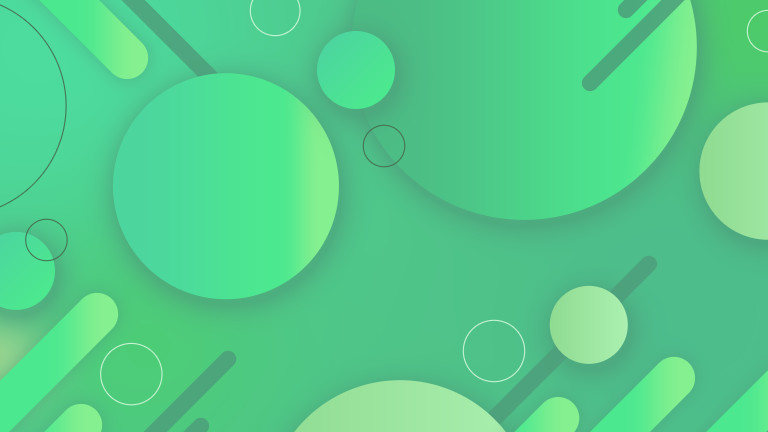
This background is drawn by a Shadertoy shader. Its source:

```glsl
// Layered green discs, diagonal rounded bars and thin rings on a soft gradient.
// Shapes are signed distances in canvas heights, painted back to front;
// discs and light bars carry colour ramps and blurred drop shadows.

#define SHADOW_SPREAD 0.040
#define SHADOW_DEPTH 0.62
#define SHADOW_SHIFT vec2(0.006, -0.014)
#define LIGHT_BAR_RADIUS 0.049
#define DARK_BAR_RADIUS 0.0190
#define RING_HALF_WIDTH 0.0013

const vec3 JADE = vec3(0.30, 0.74, 0.52);
const vec3 TEAL = vec3(0.30, 0.84, 0.62);
const vec3 MINT = vec3(0.30, 0.91, 0.56);
const vec3 LIME = vec3(0.52, 0.94, 0.56);
const vec3 PALE = vec3(0.56, 0.86, 0.57);
const vec3 CREAM = vec3(0.67, 0.94, 0.69);
const vec3 SHADE = vec3(0.30, 0.62, 0.48);

// Background glows: centre and radius, with a colour each
const vec3 GLOWS[5] = vec3[5](
    vec3(0.10, 0.88, 0.62), vec3(1.74, 0.92, 0.32), vec3(0.34, 0.20, 0.30),
    vec3(1.60, 0.28, 0.42), vec3(0.00, 0.17, 0.11));
const vec3 GLOW_COLORS[5] = vec3[5](
    vec3(0.30, 0.86, 0.62), vec3(0.30, 0.80, 0.41), vec3(0.30, 0.80, 0.47),
    vec3(0.30, 0.74, 0.55), vec3(0.58, 0.83, 0.56));

// Discs: centre and radius (large, main, two small mint, three pale)
const vec3 DISCS[7] = vec3[7](
    vec3(1.213, 0.891, 0.400), vec3(0.523, 0.569, 0.2616),
    vec3(0.824, 0.838, 0.0903), vec3(0.037, 0.373, 0.0903),
    vec3(1.778, 0.604, 0.159), vec3(1.363, 0.248, 0.0903),
    vec3(0.926, -0.190, 0.310));

// Bars: rounded tip, then the diagonal along which they leave the canvas
const vec4 DARK_BARS[6] = vec4[6](
    vec4(0.490, 0.818, -1, 1), vec4(1.366, 0.808, 1, 1),
    vec4(1.449, 0.977, 1, 1), vec4(1.502, 0.389, -1, -1),
    vec4(0.528, 0.169, -1, -1), vec4(0.465, 0.014, -1, -1));
const vec4 LIGHT_BARS[6] = vec4[6](
    vec4(0.294, 0.866, -1, 1), vec4(0.2245, 0.273, -1, -1),
    vec4(0.1875, 0.016, -1, -1), vec4(1.560, 0.125, -1, -1),
    vec4(1.292, 0.032, -1, -1), vec4(1.829, 0.125, -1, -1));

// Rings: centre and radius (four light, then three dark)
const vec3 RINGS[7] = vec3[7](
    vec3(0.637, 0.975, 0.0575), vec3(1.1435, 0.1875, 0.071),
    vec3(0.304, 0.134, 0.071), vec3(1.778, 0.928, 0.048),
    vec3(0.889, 0.662, 0.048), vec3(0.1075, 0.4445, 0.048),
    vec3(-0.102, 0.755, 0.255));

float cover(float d) {
    return clamp(0.5 - d * iResolution.y, 0.0, 1.0);
}

float barDistance(vec2 p, vec4 bar, float radius) {
    vec2 q = p - bar.xy, dir = normalize(bar.zw);
    return length(q - dir * max(dot(q, dir), 0.0)) - radius;
}

vec3 dropShadow(vec3 color, float d, float spread, float depth) {
    float t = max(d, 0.0) / spread;
    return mix(color, SHADE, depth * exp(-t - 0.4 * t * t));
}

vec3 background(vec2 p) {
    vec3 color = vec3(0.31, 0.765, 0.53);
    for (int i = 0; i < 5; i++) {
        vec2 q = (p - GLOWS[i].xy) / GLOWS[i].z;
        color = mix(color, GLOW_COLORS[i], exp(-dot(q, q)));
    }
    return color;
}

// q spans -1 to 1 across the disc
vec3 discColor(int i, vec2 q) {
    float x = 0.5 + 0.5 * q.x;
    if (i == 0) {
        vec3 body = mix(JADE, MINT, smoothstep(0.1, 0.9, x));
        return mix(body, LIME, smoothstep(0.82, 1.0, x - 0.06 * q.y));
    }
    if (i == 1) return mix(mix(TEAL, MINT, smoothstep(0.1, 0.75, x)), LIME, smoothstep(0.74, 0.92, x));
    if (i < 4) return mix(TEAL, MINT, clamp(0.5 + 0.4 * (q.x - q.y), 0.0, 1.0));
    return mix(PALE, CREAM, x);
}

vec3 paintDisc(vec3 color, vec2 p, int i) {
    vec3 disc = DISCS[i];
    vec2 q = p - disc.xy;
    color = dropShadow(color, length(q - SHADOW_SHIFT) - disc.z, SHADOW_SPREAD, SHADOW_DEPTH);
    return mix(color, discColor(i, q / disc.z), cover(length(q) - disc.z));
}

void mainImage(out vec4 fragColor, in vec2 fragCoord) {
    vec2 p = fragCoord / iResolution.y;
    vec3 color = paintDisc(background(p), p, 0);

    // Dark bars lie over the large disc and under the others
    for (int i = 0; i < 6; i++)
        color = mix(color, SHADE, 0.85 * cover(barDistance(p, DARK_BARS[i], DARK_BAR_RADIUS)));
    for (int i = 1; i < 7; i++) color = paintDisc(color, p, i);

    // Light bars brighten toward the rounded tip
    for (int i = 0; i < 6; i++) {
        float d = barDistance(p, LIGHT_BARS[i], LIGHT_BAR_RADIUS);
        vec3 fill = mix(MINT, LIME, smoothstep(-0.11, 0.02, p.x - LIGHT_BARS[i].x));
        color = dropShadow(color, d, 0.6 * SHADOW_SPREAD, 0.3);
        color = mix(color, fill, cover(d));
    }

    // Thin outlines
    for (int i = 0; i < 7; i++) {
        float d = abs(length(p - RINGS[i].xy) - RINGS[i].z) - RING_HALF_WIDTH;
        vec3 ink = i < 4 ? vec3(0.82, 0.97, 0.85) : vec3(0.27, 0.42, 0.30);
        color = mix(color, ink, 0.9 * cover(d));
    }
    fragColor = vec4(color, 1.0);
}
```
